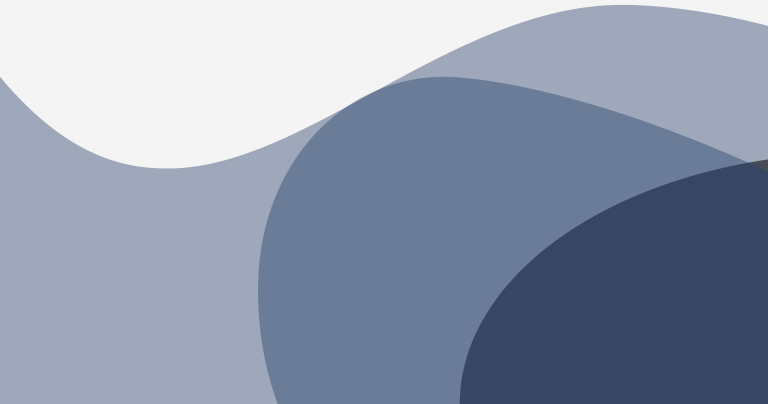
A Shadertoy shader for this background:

```glsl
// Layered flat hills: a translucent wave and a translucent bulge of the same
// blue ink overlap on pale paper, with a solid navy dome at the lower right.
// Each shape is a signed field built from power curves and ellipses.

// Antialiased coverage of the region where the field is positive.
float coverage(float field) {
    float slope = length(vec2(dFdx(field), dFdy(field)));
    return clamp(field / max(slope, 1e-5) + 0.5, 0.0, 1.0);
}

// Wave height: falling flank, eased rise from trough to crest, gentle descent.
float waveHeight(float x) {
    float t = clamp((x - 0.415) / 1.121, 0.0, 1.0);
    t += 0.1 * t * (1.0 - t);
    float flank = max(0.415 - x, 0.0) / 0.415;
    float descent = max(x - 1.536, 0.0) / 0.36;
    return 0.583 + 0.405 * smoothstep(0.0, 1.0, t)
         + 0.227 * pow(flank, 2.2) - 0.052 * pow(descent, 1.8);
}

// Bulge: rounded left side joined at its top to a long falling slope.
float bulgeField(vec2 p) {
    vec2 q = p - vec2(1.099, 0.284);
    if (q.x > 0.0) return 0.526 - 0.2346 * pow(q.x / 0.7975, 1.56) - q.y;
    vec2 r = abs(q) / vec2(0.462, q.y > 0.0 ? 0.526 : 0.617);
    r = pow(r, vec2(2.05));
    return 0.526 * (1.0 - pow(r.x + r.y, 1.0 / 2.05));
}

// Dome: an ellipse centred on the ground line.
float domeField(vec2 p) {
    return 1.0 - length((p - vec2(2.123, 0.0)) / vec2(0.988, 0.622));
}

void mainImage(out vec4 fragColor, in vec2 fragCoord) {
    // Canvas height is one unit; the design is 1.896 units wide.
    vec2 p = fragCoord / iResolution.xy * vec2(1.896, 1.0);

    float wave = coverage(waveHeight(p.x) - p.y);
    float bulge = coverage(bulgeField(p));
    float dome = coverage(domeField(p));

    // Translucent layers darken where they overlap.
    vec3 ink = vec3(0.15, 0.246, 0.412);
    vec3 color = vec3(0.957);
    color = mix(color, ink, 0.42 * wave);
    color = mix(color, ink, 0.42 * bulge);

    // The dome turns greyer where it leaves the bulge.
    vec3 navy = mix(vec3(0.28, 0.30, 0.34), vec3(0.215, 0.275, 0.385), bulge);
    color = mix(color, navy, dome);

    fragColor = vec4(color, 1.0);
}
```
